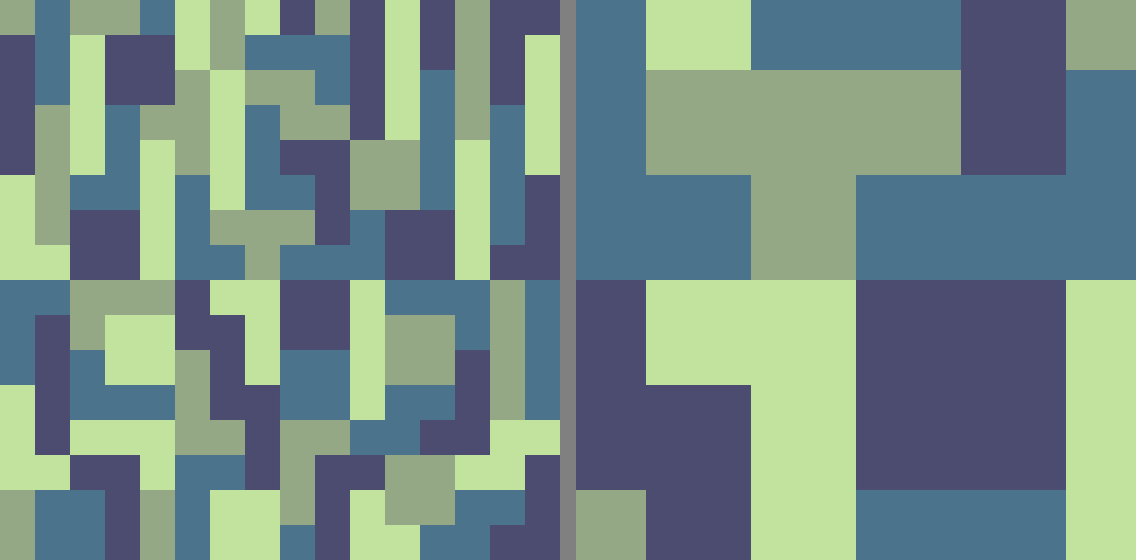
Left, the full canvas; right, a detail of the centre.
Write a Shadertoy shader that draws this pattern.

```glsl
// Irregular tiling of flat four-cell blocks in four colours; touching blocks differ in colour.
#define CELLS 16.0
#define SEED 7919u
#define INDIGO vec3(0.30, 0.30, 0.445)
#define TEAL   vec3(0.30, 0.45, 0.55)
#define SAGE   vec3(0.58, 0.66, 0.52)
#define LIME   vec3(0.76, 0.89, 0.62)
#define SHARES vec4(0.28, 0.25, 0.24, 0.23)
#define COLOUR_NOISE 8.0

const uint FIELD = 0xFFFF0u;    // the sixteen columns in use, one bit each
const uint SEAM = 0x07E00u;     // columns that swap colour pairs on the middle line

// One hex digit per row, first row lowest; repeated entries are more likely.
const uint SHAPES[24] = uint[24](
    0x33u, 0x27u, 0x311u, 0x63u, 0x1111u, 0x17u, 0x33u, 0x72u,
    0x322u, 0x36u, 0xFu, 0x47u, 0x33u, 0x131u, 0x113u, 0x231u,
    0x1111u, 0x71u, 0x33u, 0x232u, 0x223u, 0x132u, 0xFu, 0x74u);

// Sliding window of rows: a column bit mask for each of the four colours.
uvec4 above, row0, row1, row2, row3;
uvec4 filled;                   // taken columns of row0 to row3, walls included
uint state;

float random() {
    state ^= state << 13;
    state ^= state >> 17;
    state ^= state << 5;
    return float(state >> 8) / 16777216.0;
}

// Columns covered in each row by a shape whose first cell lies on cellBit.
uvec4 placeShape(uint shape, uint cellBit) {
    uvec4 digits = (uvec4(shape) >> uvec4(0u, 4u, 8u, 12u)) & 15u;
    uint anchor = digits.x & (~digits.x + 1u);
    return digits * (cellBit >> (anchor >> 1));
}

// Neighbouring cells of a block, sorted by colour.
uvec4 touching(uvec4 s) {
    uvec4 side = (s << 1) | (s >> 1);
    return (above & s.x) | (row0 & (side.x | s.y)) | (row1 & (side.y | s.x | s.z))
         | (row2 & (side.z | s.y | s.w)) | (row3 & (side.w | s.z));
}

// Number of rows with cells that a block would cut off from the open side.
int pockets(uvec4 s) {
    uvec4 space = ~(filled | s);
    uint reach = FIELD;
    int count = 0;
    for (int k = 3; k >= 0; k--) {
        uint open = space[k];
        reach &= open;
        for (int i = 0; i < 3; i++) reach |= open & ((reach << 1) | (reach >> 1));
        if (reach != open) count++;
    }
    return count;
}

// Tries the shapes in scrambled order; a lone cell is the last resort.
uvec4 chooseBlock(uint cellBit) {
    uvec4 best = uvec4(cellBit, 0u, 0u, 0u);
    int leastFaults = 9;
    uint index = uint(random() * 24.0);
    for (int i = 0; i < 24; i++) {
        index = (index + 7u) % 24u;
        uvec4 s = placeShape(SHAPES[index], cellBit);
        if ((s & filled) != uvec4(0u)) continue;
        bool noColour = all(notEqual(touching(s), uvec4(0u)));
        int faults = noColour ? 5 : pockets(s);
        if (faults < leastFaults) { leastFaults = faults; best = s; }
        if (faults == 0) break;
    }
    return best;
}

// Picks a free colour, preferring those that lag behind their share.
uvec4 chooseColour(uvec4 s, uint cellBit, vec4 used) {
    bool lone = s == uvec4(cellBit, 0u, 0u, 0u);    // joins a neighbour instead
    bvec4 touched = notEqual(touching(s), uvec4(0u));
    vec4 noise = vec4(random(), random(), random(), random());
    vec4 blocked = lone ? 1.0 - vec4(touched) : vec4(touched);
    vec4 cost = used + COLOUR_NOISE * noise + 1e4 * blocked;
    float least = min(min(cost.x, cost.y), min(cost.z, cost.w));
    if (cost.x == least) return uvec4(1u, 0u, 0u, 0u);
    if (cost.y == least) return uvec4(0u, 1u, 0u, 0u);
    return cost.z == least ? uvec4(0u, 0u, 1u, 0u) : uvec4(0u, 0u, 0u, 1u);
}

// Fills rows outward from the middle line until the target row is full.
void fillRows(int target, bool upper) {
    state = SEED * (upper ? 265443u : 736879u);
    uint ban = upper ? SEAM : FIELD ^ SEAM;
    above = uvec4(ban, FIELD ^ ban, FIELD ^ ban, ban);
    row0 = row1 = row2 = row3 = uvec4(0u);
    filled = uvec4(~FIELD);
    vec4 used = vec4(0.0);
    int row = 0;
    for (int n = 0; n < 80; n++) {
        uint space = ~filled.x;
        if (space == 0u) {
            if (row == target) break;
            above = row0; row0 = row1; row1 = row2; row2 = row3; row3 = uvec4(0u);
            filled = uvec4(filled.yzw, ~FIELD);
            row++;
            continue;
        }
        uint cellBit = space & (~space + 1u);
        uvec4 s = chooseBlock(cellBit);
        uvec4 pick = chooseColour(s, cellBit, used);
        used += vec4(pick) / SHARES;
        filled |= s;
        row0 |= pick * s.x; row1 |= pick * s.y; row2 |= pick * s.z; row3 |= pick * s.w;
    }
}

vec3 cellColour(uvec4 row, float column) {
    vec4 on = vec4((row >> uint(clamp(column, 0.0, CELLS - 1.0) + 4.0)) & 1u);
    return INDIGO * on.x + TEAL * on.y + SAGE * on.z + LIME * on.w;
}

void mainImage(out vec4 fragColor, in vec2 fragCoord) {
    vec2 p = fragCoord / iResolution.xy * CELLS, pixel = CELLS / iResolution.xy;
    float middle = 0.5 * CELLS, depth = abs(p.y - middle);
    float row = min(floor(depth + 0.5 * pixel.y), middle - 1.0);
    fillRows(int(row), p.y > middle);
    // Blend across the nearest grid lines over the width of one pixel.
    float line = floor(p.x + 0.5);
    float across = clamp((p.x - line) / pixel.x + 0.5, 0.0, 1.0);
    float along = row < 0.5 ? 1.0 : clamp((depth - row) / pixel.y + 0.5, 0.0, 1.0);
    vec3 inner = mix(cellColour(above, line - 1.0), cellColour(above, line), across);
    vec3 outer = mix(cellColour(row0, line - 1.0), cellColour(row0, line), across);
    fragColor = vec4(mix(inner, outer, along), 1.0);
}
```
